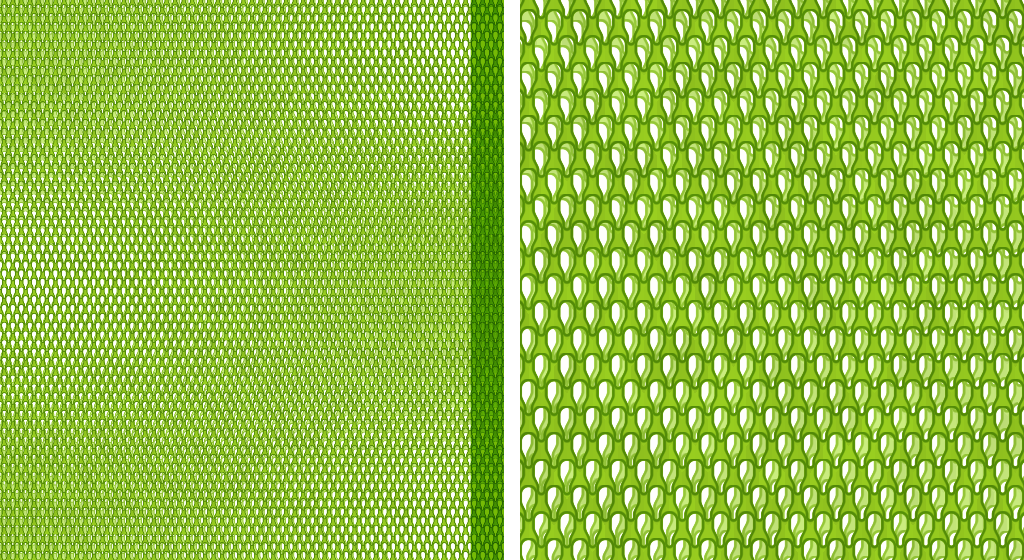
Left, the full canvas; right, a detail of the centre.
Give the GLSL for this texture, as a Shadertoy shader.

```glsl
// Two overlapping layers of green looped mesh forming moire, with a dark hem at the right.
#define GRID vec2(59.0, 63.5)   // loops across, rows down
#define HOLE_HALF_WIDTH 0.25
#define STEM_HALF_WIDTH 0.07
#define STEM_FOOT -0.78         // the stem reaches down between the loops below
#define RIM_WIDTH 0.085
#define MOIRE_PERIOD 0.443      // canvas heights per row of slip
#define MOIRE_CENTER 0.486      // height at which the rows coincide
#define HEM_START 0.934

const float PI = 3.14159265;
const vec3 BACKDROP   = vec3(1.0, 1.0, 0.99);
const vec3 YARN       = vec3(0.58, 0.78, 0.12);
const vec3 YARN_DARK  = vec3(0.24, 0.47, 0.0);
const vec3 BACK_YARN  = vec3(0.77, 0.90, 0.48);
const vec3 BACK_DARK  = vec3(0.50, 0.71, 0.12);
const vec3 HEM_TINT   = vec3(0.46, 0.73, 0.02);

float hash(vec2 p) {
    return fract(sin(dot(p, vec2(127.1, 311.7))) * 4375.85);
}

// Distance to a keyhole opening: round top, sides tapering into a narrow stem
float keyhole(vec2 p) {
    float width = mix(STEM_HALF_WIDTH, HOLE_HALF_WIDTH, smoothstep(-0.6, -0.1, p.y));
    float top = max(p.y - 0.16, 0.0);
    float foot = min(p.y - STEM_FOOT - STEM_HALF_WIDTH, 0.0);
    return length(vec2(p.x, top + foot)) - width;
}

// Yarn coverage, dark rim and shade of one layer; rows are staggered by half a cell.
vec3 mesh(vec2 g, float pixel) {
    float opening = 1.0;
    float shade = 1.0;
    // Openings of this row and stems hanging from the row above
    for (int i = 0; i < 2; i++) {
        float row = floor(g.y) + float(i);
        float x = g.x + 0.5 * mod(row, 2.0);
        vec2 p = vec2(fract(x) - 0.5, g.y - row - 0.5);
        float d = keyhole(p);
        if (d < opening) {
            opening = d;
            shade = 0.96 + 0.08 * hash(vec2(floor(x), row));
        }
    }
    float cover = smoothstep(-0.5 * pixel, 0.5 * pixel, opening);
    float rim = 1.0 - smoothstep(0.2 * RIM_WIDTH, RIM_WIDTH + 0.2 * pixel, abs(opening - 0.06));
    return vec3(cover, rim, shade);
}

void mainImage(out vec4 fragColor, in vec2 fragCoord) {
    vec2 uv = fragCoord / iResolution.xy;
    float pixel = max(GRID.x / iResolution.x, GRID.y / iResolution.y);
    vec2 g = uv * GRID;

    // Slowly varying slip between the layers, bowed more toward the right
    float t = (uv.y - MOIRE_CENTER) / MOIRE_PERIOD;
    vec2 slip = vec2(0.5 * uv.x, t - 0.2 * (uv.x - 0.5) * sin(PI * t));
    vec3 front = mesh(g, pixel);
    vec3 back = mesh(g + slip, pixel);

    // Composite back layer, then front layer
    vec3 color = mix(BACKDROP, mix(BACK_YARN, BACK_DARK, 0.75 * back.y) * back.z, back.x);
    color = mix(color, mix(YARN, YARN_DARK, 0.75 * front.y) * front.z, front.x);

    // Dark hem
    float edge = 0.7 / iResolution.x;
    color *= mix(vec3(1.0), HEM_TINT, smoothstep(-edge, edge, uv.x - HEM_START));
    fragColor = vec4(clamp(color, 0.0, 1.0), 1.0);
}
```
